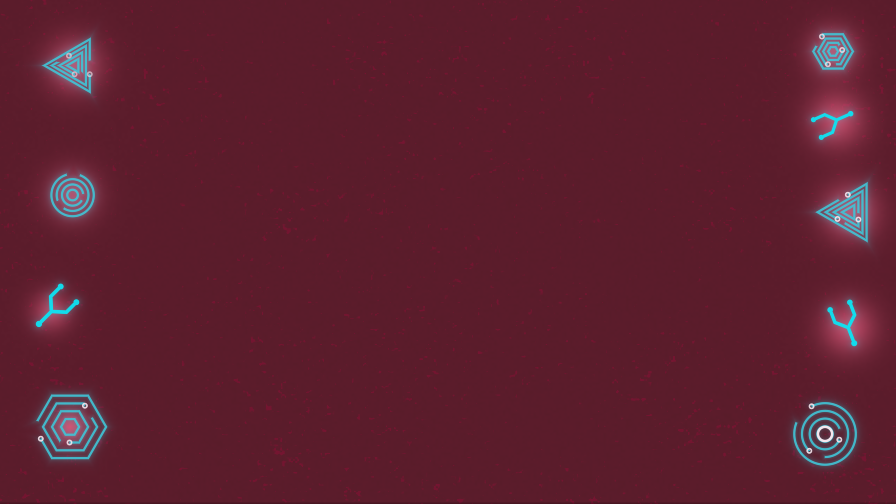
A Shadertoy shader for this background:

```glsl
// Maroon backdrop with worn red flecks and glowing cyan circuit emblems at both sides.
// Emblems are nested polygon or circle outlines cut by gaps; branches are mirrored
// line segments. Lengths are percent of the canvas height, angles are in degrees.

#define BASE   vec3(0.355, 0.110, 0.168)
#define FLECK  vec3(0.520, 0.065, 0.205)
#define PINK   vec3(0.900, 0.360, 0.500)
#define CYAN   vec3(0.250, 0.770, 0.840)
#define BRIGHT vec3(0.050, 0.890, 0.950)
#define WHITE  vec3(0.960, 0.900, 0.930)
#define STROKE 0.22
#define RINGS  4
#define TAU    6.2831853

float hash(vec2 p) {
    vec3 q = fract(vec3(p.xyx) * 0.1031);
    q += dot(q, q.yzx + 33.33);
    return fract((q.x + q.y) * q.z);
}

float noise(vec2 p) {
    vec2 i = floor(p), f = fract(p);
    f = f * f * (3.0 - 2.0 * f);
    return mix(mix(hash(i), hash(i + vec2(1, 0)), f.x),
               mix(hash(i + vec2(0, 1)), hash(i + vec2(1, 1)), f.x), f.y);
}

// Coverage of a shape from its signed distance, about one pixel soft
float cover(float d) {
    float soft = 60.0 / iResolution.y;
    return smoothstep(soft, -soft, d);
}

float segment(vec2 p, vec2 a, vec2 b) {
    vec2 ab = b - a;
    return length(p - a - ab * clamp(dot(p - a, ab) / dot(ab, ab), 0.0, 1.0));
}

// Ratio of apothem to radius at an angle; one vertex points left, 0 sides is a circle
float polygonRatio(float angle, float sides) {
    if (sides < 3.0) return 1.0;
    float sector = TAU / sides;
    return cos(mod(angle - 0.5 * TAU, sector) - 0.5 * sector);
}

void glow(inout vec3 col, vec2 p, float radius, float strength) {
    float d = length(p) / radius;
    col = mix(col, PINK, strength * (0.75 * exp(-d * d) + 0.25 * exp(-1.4 * d)));
}

// Nested outlines: each ring starts a gap at its node, turned on from the last one
void emblem(inout vec3 col, vec2 p, float sides, float size,
            float node, float turn, float gap, float nodeAlpha) {
    float angle = atan(p.y, p.x), len = length(p);
    float level = len * polygonRatio(angle, sides);
    float lines = 1e3, nodes = 1e3;
    for (int i = 0; i < RINGS; i++) {
        float r = size * (1.0 - float(i) / float(RINGS));
        float start = radians(node + turn * float(i));
        float line = abs(level - r) - STROKE;
        if (i < RINGS - 1) {
            float along = mod((angle - start) * sign(gap), TAU);
            float cut = min(along, radians(abs(gap)) - along) * len;
            line = max(line, cut);
            vec2 at = vec2(cos(start), sin(start)) * r / polygonRatio(start, sides);
            nodes = min(nodes, abs(length(p - at) - 0.42) - 0.16);
        }
        lines = min(lines, line);
    }
    col = mix(col, CYAN, 0.25 * exp(-1.6 * max(lines, 0.0)));
    col = mix(col, CYAN, 0.9 * cover(lines));
    col = mix(col, WHITE, nodeAlpha * cover(nodes));
}

// A stem with a dot at its foot, forking into two bent arms with open tips
void branch(inout vec3 col, vec2 p, float heading, float size) {
    float a = radians(heading);
    vec2 axis = vec2(cos(a), sin(a));
    vec2 q = vec2(dot(p, axis), abs(dot(p, vec2(-axis.y, axis.x)))) / size;
    const vec2 foot = vec2(-3.5, 0), elbow = vec2(2.0, 2.2), tip = vec2(4.8, 2.2);
    float d = min(segment(q, foot, vec2(0)), segment(q, vec2(0), elbow));
    d = min(d, segment(q, elbow, tip)) - 0.36;
    d = min(d, length(q - foot) - 0.62);
    d = min(d, abs(length(q - tip) - 0.38) - 0.2) * size;
    col = mix(col, CYAN, 0.22 * exp(-1.6 * max(d, 0.0)));
    col = mix(col, BRIGHT, 0.95 * cover(d));
}

void mainImage(out vec4 fragColor, in vec2 fragCoord) {
    vec2 p = 100.0 * fragCoord / iResolution.y;
    vec3 col = BASE;

    // Worn flecks, gathered in patches and denser near the top and bottom
    float patches = noise(p * 0.07 + 4.0) + 0.25 * abs(p.y / 50.0 - 1.0);
    float grain = 0.6 * noise(p * vec2(0.8, 1.3)) + 0.4 * noise(p * 2.4 + 17.0);
    col = mix(col, FLECK, 0.6 * smoothstep(0.76, 0.92, grain + 0.16 * (patches - 0.6)));
    col *= 0.985 + 0.03 * noise(p * 1.8 + 51.0);
    col *= 1.0 - 0.2 * cover(p.y - 0.3);

    // Left side, top to bottom
    vec2 leftTriangle = p - vec2(14.8, 87.0), leftRings = p - vec2(14.4, 61.3);
    vec2 leftBranch = p - vec2(10.2, 38.2), leftHexagon = p - vec2(13.9, 15.3);
    glow(col, leftTriangle, 5.2, 0.75);
    glow(col, leftRings, 4.8, 0.7);
    glow(col, leftBranch, 3.8, 0.65);
    glow(col, leftHexagon, 3.6, 0.85);
    emblem(col, leftTriangle, 3.0, 3.0, -30.0, 150.0, 48.0, 0.6);
    emblem(col, leftRings, 0.0, 4.2, 70.0, 130.0, 36.0, 0.0);
    branch(col, leftBranch, 45.0, 1.0);
    emblem(col, leftHexagon, 6.0, 6.2, 202.0, -147.0, -32.0, 0.9);

    // Right side, top to bottom
    vec2 rightHexagon = p - vec2(165.3, 89.8), upperBranch = p - vec2(166.0, 76.2);
    vec2 rightTriangle = p - vec2(168.7, 57.9), lowerBranch = p - vec2(168.3, 35.0);
    vec2 rightRings = p - vec2(163.7, 13.9);
    glow(col, rightHexagon, 4.6, 0.75);
    glow(col, upperBranch, 5.4, 0.75);
    glow(col, rightTriangle, 5.4, 0.75);
    glow(col, lowerBranch, 5.2, 0.75);
    emblem(col, rightHexagon, 6.0, 3.4, 127.0, 121.0, 35.0, 0.8);
    branch(col, upperBranch, 204.0, 0.87);
    emblem(col, rightTriangle, 3.0, 3.24, 98.0, 110.0, 35.0, 0.9);
    branch(col, lowerBranch, 111.0, 0.95);
    emblem(col, rightRings, 0.0, 6.1, 116.0, 111.0, 42.0, 0.9);
    col = mix(col, WHITE, cover(abs(length(rightRings) - 1.4) - 0.25));

    fragColor = vec4(col, 1.0);
}
```
